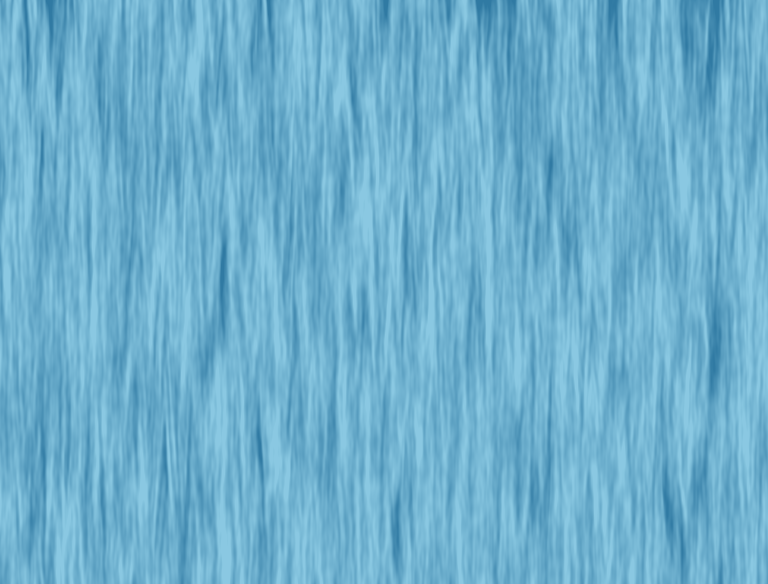
Write a WebGL 2 fragment shader that draws this texture.

```glsl
#version 300 es
precision highp float;
// Soft blue vertical fibres with dark crevices and shaded drips along the top edge.

uniform vec2 u_resolution;
out vec4 fragColor;

// Colour ramp from shaded gaps to lit fibres
const vec3 DEEP_BLUE = vec3(0.19, 0.48, 0.64);
const vec3 PALE_BLUE = vec3(0.54, 0.785, 0.885);
const float BASE_TONE = 0.73;

// Cells per canvas height, across and along the fibres
const vec2 BROAD_FREQ = vec2(13.0, 2.3);
const vec2 CLUMP_FREQ = vec2(31.0, 3.7);
const vec2 STREAK_FREQ = vec2(64.0, 5.6);
const vec2 FIBRE_FREQ = vec2(121.0, 10.0);
const vec2 GRAIN_FREQ = vec2(185.0, 36.0);
const vec2 CREVICE_FREQ = vec2(52.0, 3.9);
const vec2 DRIP_FREQ = vec2(8.0, 1.4);

const float BROAD_AMP = 0.24;
const float CLUMP_AMP = 0.28;
const float STREAK_AMP = 0.42;
const float FIBRE_AMP = 0.42;
const float GRAIN_AMP = 0.20;

const float CREVICE_DEPTH = 0.36;
const float DRIP_DEPTH = 0.58;
const float DRIP_LENGTH = 0.11;
const float SWAY = 0.006;
const float STAGGER = 0.25;

// Integer hash turned into a unit gradient
vec2 gradientAt(vec2 cell, float seed) {
    uvec2 q = uvec2(ivec2(cell) + 4096);
    uint h = q.x * 1597334677u ^ q.y * 3812015801u ^ uint(seed) * 668265263u;
    h = (h ^ (h >> 15)) * 2246822519u;
    h = (h ^ (h >> 13)) * 3266489917u;
    h ^= h >> 16;
    float angle = float(h >> 8) / 16777216.0 * 6.28318;
    return vec2(cos(angle), sin(angle));
}

float gradientNoise(vec2 p, float seed) {
    vec2 cell = floor(p);
    vec2 f = p - cell;
    vec2 w = f * f * f * (f * (f * 6.0 - 15.0) + 10.0);
    vec2 e = vec2(1.0, 0.0);
    float a = dot(gradientAt(cell, seed), f);
    float b = dot(gradientAt(cell + e.xy, seed), f - e.xy);
    float c = dot(gradientAt(cell + e.yx, seed), f - e.yx);
    float d = dot(gradientAt(cell + e.xx, seed), f - e.xx);
    return mix(mix(a, b, w.x), mix(c, d, w.x), w.y);
}

// One stretched layer, faded out when its cells shrink below a pixel
float layer(vec2 p, vec2 freq, float seed) {
    float detail = 1.0 - smoothstep(0.5, 1.0, freq.x / u_resolution.y);
    return detail * gradientNoise(p * freq + seed * vec2(7.31, 3.37), seed);
}

void main() {
    vec2 p = gl_FragCoord.xy / u_resolution.y;

    // Bend the fibres slightly and stagger their ends
    vec2 q = p;
    q.x += SWAY * gradientNoise(p * vec2(14.0, 9.0), 1.0);
    q.y += STAGGER * gradientNoise(p * vec2(37.0, 0.8), 2.0);

    // Fibres from wide bands down to fine grain
    float streaks = STREAK_AMP * layer(q, STREAK_FREQ, 3.0)
                  + FIBRE_AMP * layer(q, FIBRE_FREQ, 4.0);
    float bands = BROAD_AMP * layer(q, BROAD_FREQ, 5.0)
                + CLUMP_AMP * layer(q, CLUMP_FREQ, 6.0);
    float grain = GRAIN_AMP * layer(p, GRAIN_FREQ, 7.0);

    // Narrow dark gaps between fibres
    float crevice = smoothstep(0.14, 0.5, layer(q, CREVICE_FREQ, 8.0) - 0.4 * bands);

    // Shaded clumps hanging from the top edge
    float hang = layer(q, DRIP_FREQ, 9.0) + 0.35 * layer(q, CLUMP_FREQ, 10.0) - 0.4 * streaks;
    float drip = smoothstep(-0.02, 0.36, hang) * exp((p.y - 1.0) / DRIP_LENGTH);

    float tone = BASE_TONE + streaks + bands + grain;
    tone -= CREVICE_DEPTH * crevice + DRIP_DEPTH * drip;
    fragColor = vec4(mix(DEEP_BLUE, PALE_BLUE, clamp(tone, 0.0, 1.0)), 1.0);
}
```
